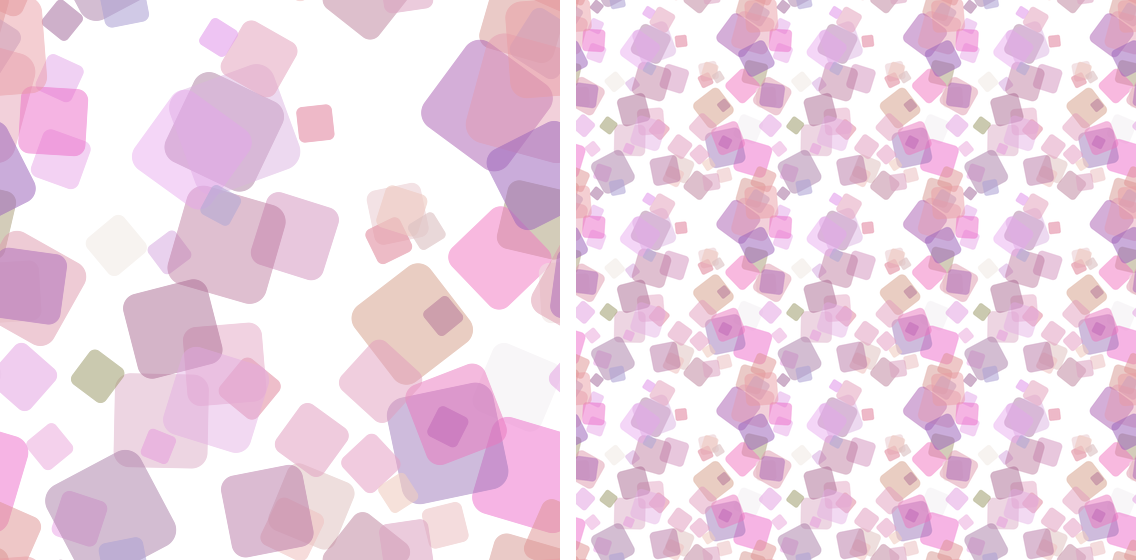
Left, the tile; right, the same tile 3 across and 3 down.
Write a three.js fragment shader that draws this pattern.

```glsl
// Translucent pastel squares with rounded corners, scattered and turned at random.
// Each square sits in a shuffled cell of a jittered grid and is blended over the
// ones before it; offsets are wrapped to the unit canvas, so the pattern tiles.

varying vec2 vUv;

const int COUNT = 60;             // squares, fewer than the cells to leave gaps
const float GRID = 8.0;           // cells along each side of the canvas
const float CELL_STRIDE = 37.0;   // odd, so it visits every cell once
const float JITTER = 0.30;        // spread of a centre around its cell
const float MIN_SIDE = 0.052;
const float MAX_SIDE = 0.202;
const float SIZE_BIAS = 1.3;      // above 1 favours small squares
const float CORNER = 0.17;        // corner radius as a share of the side
const float EDGE = 0.001;         // half width of the smoothed edge
const float OPACITY_SMALL = 0.60;
const float OPACITY_LARGE = 0.46;
const float OPACITY_SPREAD = 0.10;
const float INK_SPREAD = 0.08;    // random shift of each ink
const float SEED = 4.7;
const float QUARTER_TURN = 1.570796;

const vec3 PAPER    = vec3(1.0);
const vec3 LILAC    = vec3(0.89, 0.67, 0.90);
const vec3 MAUVE    = vec3(0.69, 0.46, 0.61);
const vec3 PINK     = vec3(0.86, 0.63, 0.76);
const vec3 BLUSH    = vec3(0.90, 0.79, 0.77);
const vec3 ROSE     = vec3(0.90, 0.57, 0.65);
const vec3 VIOLET   = vec3(0.63, 0.41, 0.71);
const vec3 ORCHID   = vec3(0.91, 0.44, 0.76);
const vec3 PEACH    = vec3(0.86, 0.61, 0.56);
const vec3 PEARL    = vec3(0.91, 0.91, 0.90);
const vec3 LAVENDER = vec3(0.72, 0.66, 0.86);
const vec3 OLIVE    = vec3(0.64, 0.58, 0.44);

vec4 hash4(float n) {
  vec4 p = fract(n * vec4(0.1031, 0.1030, 0.0973, 0.1099));
  p += dot(p, p.wzxy + 33.33);
  return fract((p.xxyz + p.yzzw) * p.zywx);
}

// Picks an ink; the gaps between thresholds are the shares
vec3 inkAt(float t) {
  if (t < 0.17) return LILAC;
  if (t < 0.31) return MAUVE;
  if (t < 0.44) return PINK;
  if (t < 0.56) return BLUSH;
  if (t < 0.66) return ROSE;
  if (t < 0.75) return VIOLET;
  if (t < 0.82) return ORCHID;
  if (t < 0.87) return PEACH;
  if (t < 0.93) return PEARL;
  if (t < 0.97) return LAVENDER;
  return OLIVE;
}

float roundedSquare(vec2 p, float halfSide, float radius) {
  vec2 q = abs(p) - halfSide + radius;
  return length(max(q, 0.0)) + min(max(q.x, q.y), 0.0) - radius;
}

vec2 rotate(vec2 p, float angle) {
  float c = cos(angle);
  float s = sin(angle);
  return vec2(c * p.x + s * p.y, c * p.y - s * p.x);
}

void main() {
  vec3 color = PAPER;

  for (int i = 0; i < COUNT; i++) {
    float n = float(i);
    vec4 place = hash4(n * 7.31 + SEED);
    vec4 tone = hash4(n * 5.83 + SEED + 91.0);

    // Centre in a shuffled grid cell, offset wrapped around the canvas
    float index = mod(n * CELL_STRIDE, GRID * GRID);
    vec2 cell = vec2(mod(index, GRID), floor((index + 0.5) / GRID));
    vec2 center = (cell + 0.5) / GRID + JITTER * (place.xy - 0.5);
    vec2 offset = fract(vUv - center + 0.5) - 0.5;

    // Even spread of sizes and inks
    float size = pow(fract(n * 0.7549 + 0.31), SIZE_BIAS);
    float side = mix(MIN_SIDE, MAX_SIDE, size);
    vec3 ink = inkAt(fract(n * 0.61803 + 0.12));
    ink += INK_SPREAD * (tone.xyz - 0.5);
    float opacity = mix(OPACITY_SMALL, OPACITY_LARGE, size);
    opacity += OPACITY_SPREAD * (tone.w - 0.5);

    // Blend the square over the layers below
    vec2 local = rotate(offset, place.z * QUARTER_TURN);
    float dist = roundedSquare(local, 0.5 * side, CORNER * side);
    float cover = 1.0 - smoothstep(-EDGE, EDGE, dist);
    color = mix(color, ink, cover * opacity);
  }

  gl_FragColor = vec4(color, 1.0);
}
```
